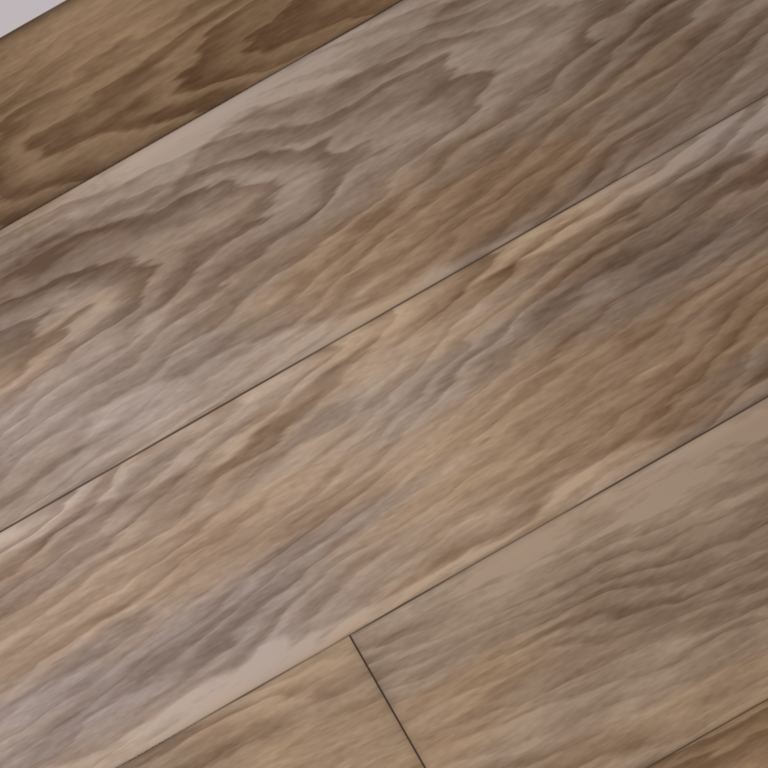
Write a WebGL 1 fragment shader that draws this texture.

```glsl
precision highp float;
uniform vec2 u_resolution;

#define TILT 0.518
#define PLANK vec2(2.2, 0.342)
#define ORIGIN vec2(0.481, -0.417)
#define STAGGER 1.65
#define GAP 0.0011
#define SKIRTING_EDGE 0.824
#define RING_DENSITY vec2(5.9, 40.0)
#define LIGHT_WOOD vec3(0.660, 0.572, 0.492)
#define DARK_WOOD vec3(0.400, 0.310, 0.240)
#define GREY_TINT vec3(0.955, 0.985, 1.060)
#define GAP_COLOR vec3(0.235, 0.180, 0.140)
#define SKIRTING vec3(0.750, 0.715, 0.725)

float hash(vec2 p) {
  return fract(sin(dot(p, vec2(127.1, 311.7))) * 43758.5453);
}

float noise(vec2 p) {
  vec2 i = floor(p), f = fract(p);
  f = f * f * (3.0 - 2.0 * f);
  return mix(mix(hash(i), hash(i + vec2(1, 0)), f.x),
             mix(hash(i + vec2(0, 1)), hash(i + vec2(1, 1)), f.x), f.y);
}

float fbm(vec2 p) {
  float sum = 0.0, amp = 0.533;
  for (int i = 0; i < 4; i++) {
    sum += amp * noise(p);
    p = p * 2.03 + 7.3;
    amp *= 0.5;
  }
  return sum;
}

// Wood of one plank: q runs along and across the boards, across is 0..1 in the plank.
vec3 wood(vec2 q, float across, vec2 id) {
  vec2 seed = 40.0 * vec2(hash(id), hash(id + 9.7));
  float heart = 0.6 + 0.55 * sin(0.95 * id.y + 1.24);
  float facing = mod(id.y, 3.0) < 0.5 ? -1.0 : 1.0;
  float pale = smoothstep(-0.1, 0.8, 0.5 + 0.5 * cos(1.5708 * (id.y - 1.15)));

  // Growth rings: nested arches around the heart line, bent by noise.
  float side = (across - heart) * PLANK.y;
  float nearHeart = exp(-side * side / 0.008);
  float phase = RING_DENSITY.x * facing * q.x
              + RING_DENSITY.y * sqrt(side * side + 0.0025);
  phase += 2.8 * (fbm(q * vec2(3.0, 9.0) + seed) - 0.5);
  phase += 0.9 * (fbm(q * vec2(11.0, 60.0) + seed) - 0.5);
  float f = fract(phase);
  float ring = smoothstep(0.05, 0.8, f) * (1.0 - smoothstep(0.84, 1.0, f));

  // Broad patches, streaks that follow the rings, and fine pores.
  float patches = fbm(q * vec2(2.5, 8.0) + seed + 21.0);
  float streak = fbm(vec2(q.x * 7.0, phase * 2.2) + seed);
  float fibre = fbm(q * vec2(26.0, 170.0) + seed);
  float pores = noise(q * vec2(120.0, 300.0) + seed);

  float dark = 0.23 + ring * mix(0.24, 0.56, nearHeart) * smoothstep(0.15, 0.6, patches + 0.1);
  dark += 0.50 * (streak - 0.5) + 1.15 * (patches - 0.5);
  dark += 0.42 * (fibre - 0.5) + 0.13 * (pores - 0.5);

  // Pale sapwood along the plank edges, with a ragged dark rim.
  float rim = min(across, 1.0 - across) - 0.12
            + 0.42 * (fbm(q * vec2(3.5, 11.0) + seed + 33.0) - 0.5);
  float sap = 1.0 - smoothstep(-0.02, 0.02, rim);
  dark += pale * (0.24 * (1.0 - sap) * exp(-max(rim, 0.0) / 0.09) - 0.20 * sap);
  vec3 color = mix(LIGHT_WOOD, DARK_WOOD, clamp(dark, -0.12, 1.1));

  // Cool and warm areas, then the tone of the row from warm brown to pale.
  float grey = smoothstep(0.35, 0.65, fbm(q * vec2(2.0, 9.0) + seed + 55.0));
  color *= mix(vec3(1.02, 0.99, 0.95), GREY_TINT, grey * pale);
  return color * mix(vec3(0.84, 0.81, 0.76), vec3(1.0), pale);
}

void main() {
  float scale = min(u_resolution.x, u_resolution.y);
  vec2 p = gl_FragCoord.xy / scale;
  float pixel = 1.0 / scale;
  float c = cos(TILT), s = sin(TILT);
  vec2 q = vec2(c * p.x + s * p.y, c * p.y - s * p.x);

  // Staggered plank layout.
  float y = (q.y - ORIGIN.y) / PLANK.y;
  float row = floor(y);
  float x = (q.x - ORIGIN.x - STAGGER * row) / PLANK.x;
  vec3 color = wood(q, y - row, vec2(floor(x), row));

  // Soft daylight from the lower left, fading to the far corner.
  vec2 away = p - vec2(0.0, 0.26);
  color += vec3(0.090, 0.096, 0.110) * exp(-6.0 * dot(away, away));
  color *= 1.0 - vec3(0.11, 0.12, 0.13) * smoothstep(0.9, 1.9, p.x + p.y);

  // Long seams with uneven depth, bevel sheen below them, and end joints.
  float seam = abs(fract(y + 0.5) - 0.5) * PLANK.y;
  float joint = abs(fract(x + 0.5) - 0.5) * PLANK.x;
  float wear = noise(vec2(q.x * 9.0, floor(y + 0.5) * 5.0));
  float below = (1.0 - fract(y)) * PLANK.y;
  color += 0.055 * wear * (1.0 - smoothstep(0.003, 0.024, below));
  color *= 1.0 - 0.14 * exp(-min(seam, joint) / 0.005);
  float seamLine = 1.0 - smoothstep(GAP - pixel, GAP + pixel, seam);
  float jointLine = 1.0 - smoothstep(GAP - pixel, GAP + pixel, joint);
  color = mix(color, GAP_COLOR, max(seamLine * mix(0.25, 0.8, wear), 0.9 * jointLine));

  // Skirting board in the corner with its contact shadow.
  float wall = q.y - SKIRTING_EDGE;
  color *= 1.0 - 0.35 * exp(-abs(wall) / 0.006);
  color = mix(color, SKIRTING, smoothstep(-pixel, pixel, wall - 0.002));
  gl_FragColor = vec4(clamp(color, 0.0, 1.0), 1.0);
}
```
